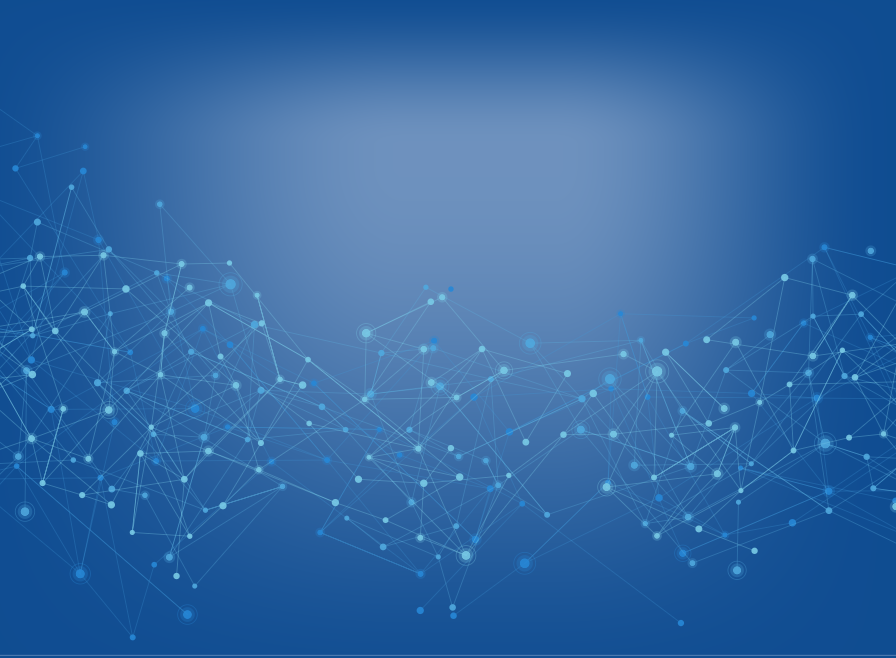
Reproduce this background procedurally as a Shadertoy shader.

```glsl
#define EDGE_BLUE vec3(0.06, 0.30, 0.57)
#define GLOW_BLUE vec3(0.43, 0.57, 0.745)
#define DEEP_NODE vec3(0.15, 0.53, 0.84)
#define PALE_NODE vec3(0.47, 0.79, 0.90)
#define WIRE_WIDTH 0.0013
#define WIRE_ALPHA 0.36
#define NODE_RADIUS 0.0050
#define LAYERS 3
#define LINKS 3
#define REACH 2

vec2 hash2(vec2 p) {
    return fract(sin(vec2(dot(p, vec2(127.1, 311.7)),
                          dot(p, vec2(269.5, 183.3)))) * 43758.5);
}

float bump(float x, float center, float width) {
    float t = (x - center) / width;
    return exp(-t * t);
}

float segmentDistance(vec2 p, vec2 a, vec2 b) {
    vec2 pa = p - a, ba = b - a;
    float t = clamp(dot(pa, ba) / max(dot(ba, ba), 1e-6), 0.0, 1.0);
    return length(pa - ba * t);
}

// Pixel coverage of a shape, from its signed distance
float coverage(float d, float pixel) {
    return clamp(0.5 - d / pixel, 0.0, 1.0);
}

// Wide glow, falling off to dark borders
vec3 backdrop(vec2 uv) {
    float sides = smoothstep(-0.05, 0.45, uv.x) * (1.0 - smoothstep(0.62, 1.0, uv.x));
    float rise = smoothstep(-0.10, 0.75, uv.y) * (1.0 - smoothstep(0.78, 1.02, uv.y));
    return mix(EDGE_BLUE, GLOW_BLUE, sides * rise);
}

// Does the network reach this place? Paler layers keep to the core.
bool insideBand(vec2 p, float aspect, float core) {
    float x = p.x / aspect;
    float top = 0.48 + 0.38 * bump(x, 0.0, 0.24) + 0.11 * bump(x, 0.487, 0.03)
              + 0.07 * bump(x, 0.72, 0.05) + 0.22 * smoothstep(0.78, 0.97, x);
    float bottom = 0.10 - 0.08 * cos(6.2832 * (x - 0.17) / 0.31);
    top = min(top, 0.88 - 0.26 * core);
    return p.y < top && p.y > bottom + 0.09 * core;
}

vec2 nodePosition(vec2 cell, float size, float seed) {
    return (cell + 0.08 + 0.84 * hash2(cell + seed)) * size;
}

// Returns coverage of wires (x) and nodes (y)
vec2 network(vec2 p, float aspect, float core, float seed, float pixel) {
    float size = mix(0.108, 0.074, core);
    vec2 home = floor(p / size);
    vec2 ink = vec2(0.0);

    for (int j = -REACH; j <= REACH; j++)
    for (int i = -REACH; i <= REACH; i++) {
        vec2 cell = home + vec2(i, j);
        vec2 node = nodePosition(cell, size, seed);
        if (!insideBand(node, aspect, core)) continue;

        // Wires to randomly picked nearby cells
        for (int k = 0; k < LINKS; k++) {
            vec2 pick = hash2(cell + seed + 17.3 * float(k + 1));
            vec2 hop = floor(pick * float(2 * REACH + 1)) - float(REACH);
            vec2 other = nodePosition(cell + hop, size, seed);
            if (!insideBand(other, aspect, core)) continue;
            float d = segmentDistance(p, node, other);
            ink.x += WIRE_ALPHA * coverage(d - 0.5 * WIRE_WIDTH, pixel);
        }

        // Solid dot with a soft halo, sometimes ringed
        vec2 traits = hash2(cell + seed + 91.7);
        float radius = NODE_RADIUS * mix(0.75, 1.15, traits.x);
        float ringed = step(0.88, traits.y);
        radius *= 1.0 + 0.4 * ringed;
        float d = length(p - node);
        float dot1 = 0.9 * coverage(d - radius, pixel);
        float halo = 0.25 * step(0.5, traits.y) * coverage(d - 1.65 * radius, pixel);
        float ring = 0.35 * ringed * coverage(abs(d - 2.2 * radius) - 0.0006, pixel);
        ink.y = max(ink.y, max(dot1, max(halo, ring)));
    }
    return vec2(min(ink.x, 0.6), ink.y);
}

void mainImage(out vec4 fragColor, in vec2 fragCoord) {
    float pixel = 1.0 / iResolution.y;
    float aspect = iResolution.x * pixel;
    vec2 p = fragCoord * pixel;
    vec3 color = backdrop(fragCoord / iResolution.xy);

    // Deep blue layers first, pale ones in front
    for (int n = 0; n < LAYERS; n++) {
        float core = float(n) / float(LAYERS - 1);
        vec2 ink = network(p, aspect, core, 7.0 + 31.0 * float(n), pixel);
        vec3 tint = mix(DEEP_NODE, PALE_NODE, core);
        color = mix(color, mix(tint, PALE_NODE, 0.3), ink.x * mix(0.75, 1.0, core));
        color = mix(color, tint, ink.y);
    }

    // Thin pale rule along the lower border
    float rule = coverage(abs(p.y - 0.004) - 0.0008, pixel);
    color = mix(color, GLOW_BLUE, 0.7 * rule);

    fragColor = vec4(color, 1.0);
}
```
